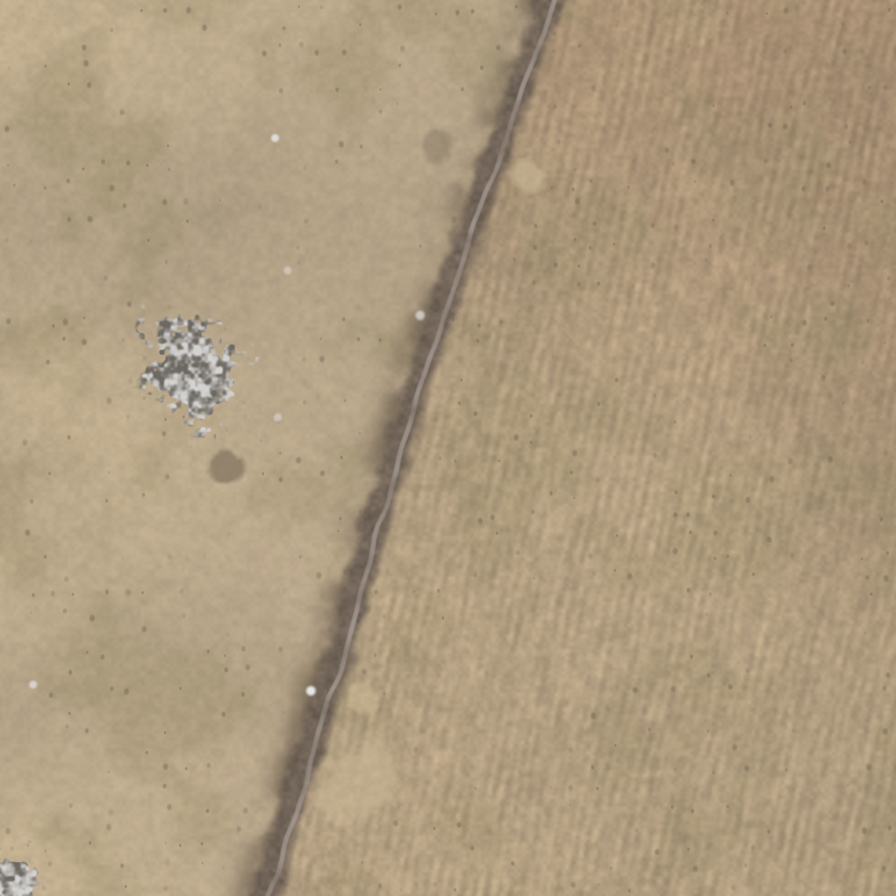
Reproduce this texture procedurally as a three.js fragment shader.

```glsl
// Aerial view of dry fields split by a dark slanted ditch, with stone heaps and pale soil patches.
varying vec2 vUv;

const vec3 LEFT_SOIL = vec3(0.720, 0.650, 0.540);
const vec3 RIGHT_SOIL = vec3(0.690, 0.612, 0.498);
const vec3 PALE_SOIL = vec3(0.765, 0.695, 0.565);
const vec3 RED_SOIL = vec3(0.640, 0.535, 0.430);
const vec3 OLIVE = vec3(0.625, 0.570, 0.440);
const vec3 SCRUB = vec3(0.460, 0.405, 0.335);
const vec3 DITCH = vec3(0.415, 0.365, 0.325);
const vec3 DITCH_LINE = vec3(0.640, 0.600, 0.570);
const vec3 STONE_DARK = vec3(0.400, 0.390, 0.370);
const vec3 STONE_LIGHT = vec3(0.840, 0.840, 0.840);
const float GRAIN = 0.12;
const float FURROW_DEPTH = 0.045;
const float FURROW_COUNT = 75.0;
const float SPECK_CELLS = 46.0;

float hash(vec2 p) {
  vec3 q = fract(vec3(p.xyx) * 0.1031);
  q += dot(q, q.yzx + 33.33);
  return fract((q.x + q.y) * q.z);
}

float noise(vec2 p) {
  vec2 i = floor(p), f = fract(p);
  f = f * f * (3.0 - 2.0 * f);
  return mix(mix(hash(i), hash(i + vec2(1.0, 0.0)), f.x),
             mix(hash(i + vec2(0.0, 1.0)), hash(i + 1.0), f.x), f.y);
}

float fbm(vec2 p) {
  float sum = 0.0, amp = 0.5;
  for (int i = 0; i < 5; i++) {
    sum += amp * noise(p);
    p = mat2(1.6, 1.2, -1.2, 1.6) * p + 7.3;
    amp *= 0.5;
  }
  return sum;
}

// Horizontal position of the ditch at height y
float ditchX(float y) {
  return 0.297 + 0.318 * y - 0.010 * sin(3.1416 * y) * smoothstep(0.1, 0.5, y)
       + 0.004 * (noise(vec2(y * 14.0, 3.0)) - 0.5);
}

// Soft blob with a ragged edge
float patchMask(vec2 p, vec2 centre, float radius) {
  float ragged = (fbm(p * 38.0) - 0.5) * radius * 1.1;
  return 1.0 - smoothstep(radius * 0.7, radius * 1.25, length(p - centre) + ragged);
}

float dotMask(vec2 p, vec2 centre, float radius) {
  return 1.0 - smoothstep(radius * 0.4, radius * 1.3, length(p - centre));
}

// Heap of loose stones, thinning towards its rim
float heapMask(vec2 p, vec2 centre, float radius) {
  float d = length(p - centre) / radius + (noise(p * 45.0) - 0.5) * 0.7;
  return 1.0 - smoothstep(0.75, 1.0, d + (noise(p * 150.0) - 0.5) * 0.6);
}

// Small dark clods, one candidate per grid cell
float speckMask(vec2 p) {
  vec2 cell = floor(p * SPECK_CELLS);
  vec2 place = 0.25 + 0.5 * vec2(hash(cell + 11.0), hash(cell + 47.0));
  float radius = mix(0.06, 0.16, hash(cell + 83.0));
  float d = length((fract(p * SPECK_CELLS) - place) * vec2(1.0, 0.8));
  return step(0.72, hash(cell)) * (1.0 - smoothstep(radius * 0.4, radius * 1.3, d));
}

void main() {
  vec2 p = vUv;
  float side = (p.x - ditchX(p.y)) * 0.953;
  float rightField = smoothstep(-0.01, 0.015, side);
  float broad = fbm(p * 4.0 + 2.0);
  float mottled = fbm(p * 13.0 + 9.0);

  // Soil tones
  vec3 col = mix(LEFT_SOIL, RIGHT_SOIL, rightField);
  col = mix(col, PALE_SOIL, 0.55 * (1.0 - smoothstep(0.0, 0.3, p.x)) * smoothstep(0.25, 0.65, broad));
  col = mix(col, RED_SOIL, 0.65 * rightField * smoothstep(0.75, 1.5, p.x * 0.7 + p.y * 0.9));
  col = mix(col, OLIVE, 0.45 * smoothstep(0.45, 0.7, mottled));
  col *= 1.0 + 0.13 * (broad - 0.48);

  // Furrows on the right, faint wheel tracks on the left
  float across = p.x - 0.22 * p.y + 0.006 * noise(p * 9.0);
  float furrow = sin(across * FURROW_COUNT * 6.2832) * noise(p * vec2(40.0, 22.0));
  float streak = noise(vec2(across * 170.0, p.y * 34.0)) - 0.5;
  col *= 1.0 + rightField * (FURROW_DEPTH * furrow + 0.085 * streak);
  float wheel = exp(-pow((side + 0.108) / 0.006, 2.0)) + 0.6 * exp(-pow((side + 0.070) / 0.005, 2.0));
  col = mix(col, vec3(0.75, 0.66, 0.56), 0.35 * wheel * noise(p * 16.0 + 4.0));

  // Grain and clods
  float grain = 0.6 * noise(p * 125.0) + 0.4 * noise(p * 245.0) - 0.5;
  col *= 1.0 + GRAIN * mix(0.8, 1.35, rightField) * grain;
  col = mix(col, SCRUB, 0.5 * speckMask(p) * smoothstep(0.3, 0.6, mottled));

  // Pale and dark patches
  float pale = max(patchMask(p, vec2(0.590, 0.804), 0.018), patchMask(p, vec2(0.405, 0.222), 0.016));
  pale = max(pale, patchMask(p, vec2(0.402, 0.124), 0.048));
  col = mix(col, PALE_SOIL * (1.0 + 0.06 * grain), 0.75 * pale);
  float dark = max(patchMask(p, vec2(0.254, 0.479), 0.019), 0.6 * patchMask(p, vec2(0.489, 0.838), 0.018));
  col = mix(col, SCRUB, 0.6 * dark);

  // Ditch: scrubby left bank, dark bed, thin bright line
  float bank = exp(-pow((side + 0.016) / 0.021, 2.0)) * smoothstep(0.2, 0.7, fbm(p * 24.0));
  col = mix(col, SCRUB, 0.85 * bank);
  float bed = 1.0 - smoothstep(0.008, 0.022, abs(side + 0.002) + 0.010 * (noise(p * 50.0) - 0.5));
  col = mix(col, DITCH * (1.0 + 0.35 * grain), 0.85 * bed);
  float wiggle = 0.006 * (noise(vec2(p.y * 32.0, 8.0)) - 0.5);
  float line = 1.0 - smoothstep(0.001, 0.0042, abs(side - 0.003 - wiggle));
  col = mix(col, DITCH_LINE, line * (0.35 + 0.6 * noise(p * 48.0)));

  // Stone heaps, with a short trail above the larger one
  float heap = max(heapMask(p, vec2(0.213, 0.578), 0.056), heapMask(p, vec2(0.010, 0.015), 0.044));
  float trail = 1.0 - smoothstep(0.002, 0.007, abs(p.x - 0.160 + 0.012 * (noise(vec2(p.y * 60.0, 1.0)) - 0.5)));
  trail *= smoothstep(0.595, 0.61, p.y) * (1.0 - smoothstep(0.65, 0.667, p.y)) * smoothstep(0.45, 0.7, noise(p * 120.0));
  float stones = smoothstep(0.2, 0.8, 0.65 * noise(p * 155.0 + 5.0) + 0.35 * noise(p * 260.0));
  col = mix(col, mix(STONE_DARK, STONE_LIGHT, stones), max(0.92 * heap, 0.7 * trail));

  // Lone bright stones
  float lone = max(dotMask(p, vec2(0.347, 0.229), 0.006), 0.85 * dotMask(p, vec2(0.307, 0.846), 0.005));
  lone = max(lone, 0.7 * max(dotMask(p, vec2(0.469, 0.648), 0.006), dotMask(p, vec2(0.037, 0.236), 0.005)));
  lone = max(lone, 0.5 * max(dotMask(p, vec2(0.321, 0.698), 0.005), dotMask(p, vec2(0.310, 0.534), 0.005)));
  col = mix(col, vec3(0.90, 0.90, 0.91), lone);

  gl_FragColor = vec4(col, 1.0);
}
```
